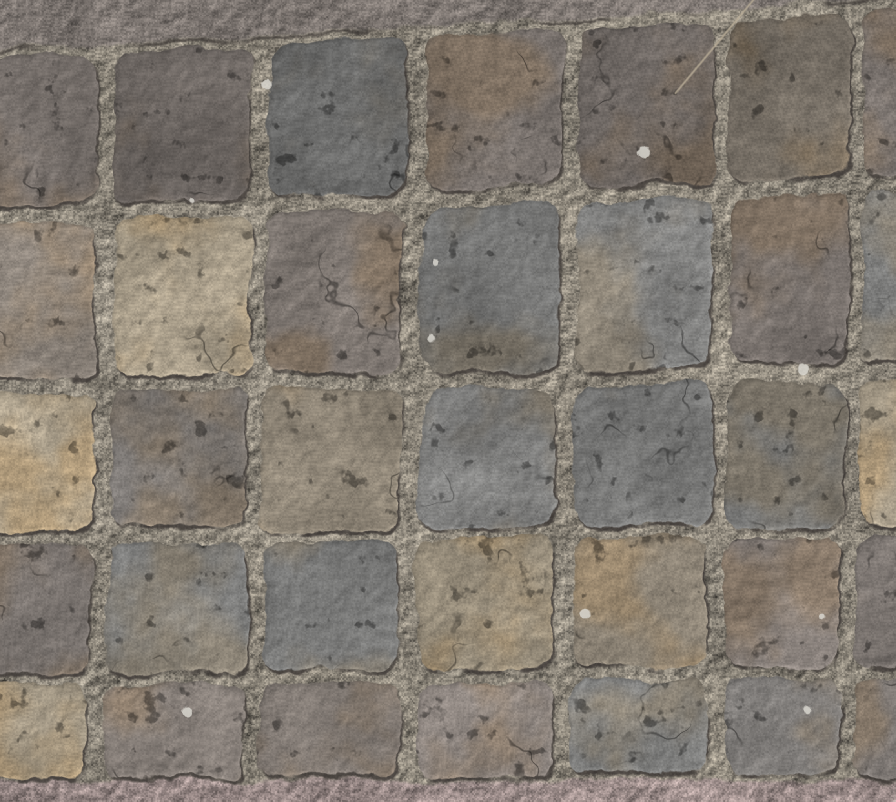
Give the GLSL for this texture, as a Shadertoy shader.

```glsl
const float ROW_EDGES[6] = float[6](0.026, 0.157, 0.334, 0.526, 0.750, 0.965);
const float COLUMN_PITCH = 0.1926;
const vec3 GREY = vec3(0.52, 0.49, 0.47);
const vec3 TAN = vec3(0.60, 0.56, 0.49);
const vec3 SLATE = vec3(0.48, 0.48, 0.475);
const vec3 MORTAR = vec3(0.54, 0.515, 0.47);
const vec3 PAVEMENT = vec3(0.60, 0.54, 0.53);
const vec3 SHADOW = vec3(0.23, 0.21, 0.20);
const vec3 CHALK = vec3(0.85, 0.84, 0.81);

float hash(vec2 p) {
    return fract(sin(dot(p, vec2(127.1, 311.7))) * 43758.5);
}

float noise(vec2 p) {
    vec2 i = floor(p), f = fract(p);
    f = f * f * (3.0 - 2.0 * f);
    return mix(mix(hash(i), hash(i + vec2(1, 0)), f.x),
               mix(hash(i + vec2(0, 1)), hash(i + vec2(1, 1)), f.x), f.y);
}

float fbm(vec2 p) {
    float sum = 0.0, weight = 0.5;
    for (int i = 0; i < 4; i++) {
        sum += weight * noise(p);
        p = mat2(1.6, 1.2, -1.2, 1.6) * p + 7.3;
        weight *= 0.5;
    }
    return sum / 0.9375;
}

float roundBox(vec2 p, vec2 halfSize, float radius) {
    vec2 q = abs(p) - halfSize + radius;
    return length(max(q, 0.0)) + min(max(q.x, q.y), 0.0) - radius;
}

float segment(vec2 p, vec2 a, vec2 b) {
    vec2 d = b - a;
    return length(p - a - d * clamp(dot(p - a, d) / dot(d, d), 0.0, 1.0));
}

// Ragged edges, plus courses that climb to the right
vec2 warp(vec2 p) {
    vec2 coarse = vec2(fbm(p * 17.0), fbm(p * 17.0 + 31.0)) - 0.5;
    vec2 fine = vec2(fbm(p * 75.0 + 5.0), fbm(p * 75.0 + 53.0)) - 0.5;
    p.y -= 0.062 * (p.x - 0.5) * p.y * p.y;
    return p + coarse * 0.018 + fine * 0.008;
}

// Signed distance to the nearest stone; id receives its column and row
float stoneDistance(vec2 p, out vec2 id) {
    int row = 0;
    for (int k = 1; k < 5; k++) if (p.y > ROW_EDGES[k]) row = k;
    float low = ROW_EDGES[row], high = ROW_EDGES[row + 1];
    float x = p.x + 0.17 * max(p.x - 0.898, 0.0) - 0.128 - 0.016 * (p.y - 0.5);
    x /= COLUMN_PITCH;
    id = vec2(floor(x), float(row));
    if (p.y < ROW_EDGES[0] || p.y > ROW_EDGES[5]) return 1.0;
    vec2 jitter = vec2(hash(id + 3.7), hash(id + 9.1)) - 0.5;
    vec2 local = vec2((fract(x) - 0.5) * COLUMN_PITCH, p.y - 0.5 * (low + high));
    vec2 gap = vec2(0.0115, mix(0.006, 0.012, id.y / 4.0)) + 0.003 * jitter.yx;
    vec2 halfSize = 0.5 * vec2(COLUMN_PITCH, high - low) - gap;
    return roundBox(local - 0.006 * jitter, halfSize, 0.014 + 0.012 * hash(id));
}

// Gritty surface lit from the upper left
vec3 grit(vec2 p, vec3 base, float contrast) {
    float relief = fbm(p * 95.0) - fbm((p + vec2(-0.003, 0.004)) * 95.0);
    float grain = hash(floor(p * 440.0)) - 0.5;
    float patches = fbm(p * 22.0) - 0.5;
    return base * (1.0 + contrast * (0.9 * relief + 0.32 * grain + 0.45 * patches));
}

vec3 stoneColor(vec2 p, vec2 id) {
    float kind = hash(id + 17.3);
    vec3 base = mix(GREY, TAN, smoothstep(0.58, 0.85, kind));
    base = mix(base, SLATE, 1.0 - smoothstep(0.18, 0.4, kind));
    base *= mix(0.93, 1.08, hash(id + 41.0)) * (id.y > 3.5 ? 0.86 : 1.0);
    vec2 q = p + id * 2.3;
    float angle = 6.283 * hash(id + 5.0);
    vec2 along = mat2(cos(angle), sin(angle), -sin(angle), cos(angle)) * q;
    float mottle = fbm(q * 15.0) - 0.5;
    float streak = fbm(along * vec2(12.0, 85.0)) - 0.5;
    float shade = 0.30 * mottle + 0.16 * streak * hash(id + 8.0);
    vec3 color = grit(q, base * (1.0 + shade), 0.34);
    // Warm stains, then small pits and cracks
    color *= mix(vec3(1.0), vec3(1.06, 1.0, 0.91), smoothstep(0.45, 0.7, fbm(q * 9.0 + 4.0)));
    color *= 1.0 - 0.35 * smoothstep(0.69, 0.8, fbm(q * 48.0));
    float crack = abs(fbm(along * 14.0 + 20.0) - 0.5);
    float cracked = smoothstep(0.58, 0.72, fbm(q * 11.0 + 60.0));
    return color * (1.0 - 0.35 * cracked * (1.0 - smoothstep(0.0, 0.02, crack)));
}

// Sparse pale droppings, one candidate in each grid cell
float chalkMask(vec2 p, float aa) {
    vec2 cell = floor(p / 0.07);
    vec2 center = 0.2 + 0.6 * vec2(hash(cell + 2.0), hash(cell + 6.0));
    float size = 0.003 + 0.004 * hash(cell + 11.0);
    float d = length(p - (cell + center) * 0.07) + 0.008 * (fbm(p * 110.0) - 0.5) - size;
    return step(0.965, hash(cell + 23.0)) * (1.0 - smoothstep(-aa, aa, d));
}

void mainImage(out vec4 fragColor, in vec2 fragCoord) {
    vec2 p = fragCoord / iResolution.xy * vec2(1.118, 1.0);
    float aa = 1.0 / iResolution.y;
    vec2 w = warp(p), id, casterId;
    float d = stoneDistance(w, id);
    float caster = stoneDistance(w + vec2(-0.0025, 0.0045), casterId);

    // Joints and the bands above and below the courses
    vec3 color = grit(p, MORTAR, 1.0);
    float above = smoothstep(-0.003, 0.003, w.y - ROW_EDGES[5]);
    float below = 1.0 - smoothstep(-0.003, 0.003, w.y - ROW_EDGES[0]);
    color = mix(color, grit(p, GREY * 0.93, 0.7), above);
    color = mix(color, grit(p, PAVEMENT, 0.8), below);
    float ledge = 1.0 - smoothstep(0.0, 0.004, abs(w.y - ROW_EDGES[5] + 0.003));
    color = mix(color, SHADOW, 0.65 * ledge * smoothstep(0.35, 0.6, fbm(p * 14.0)));

    // Stones with cast shadow and worn rims
    float shadow = 1.0 - smoothstep(-0.002, 0.002, caster);
    color = mix(color, SHADOW, 0.8 * shadow * smoothstep(0.25, 0.5, fbm(p * 25.0)));
    vec3 face = stoneColor(p, id);
    face *= 1.0 + 0.12 * smoothstep(-0.006, 0.0, d) * clamp((caster - d) / 0.004, -1.0, 1.0) * -1.0;
    color = mix(color, face, 1.0 - smoothstep(-aa, aa, d));

    // Loose debris: pale spots and a dry straw
    color = mix(color, CHALK, 0.85 * chalkMask(p, aa));
    float straw = segment(p, vec2(0.94, 1.0), vec2(0.843, 0.884)) - 0.0012;
    color = mix(color, TAN * 1.2, 0.8 * (1.0 - smoothstep(-aa, aa, straw)));
    fragColor = vec4(clamp(color, 0.0, 1.0), 1.0);
}
```
